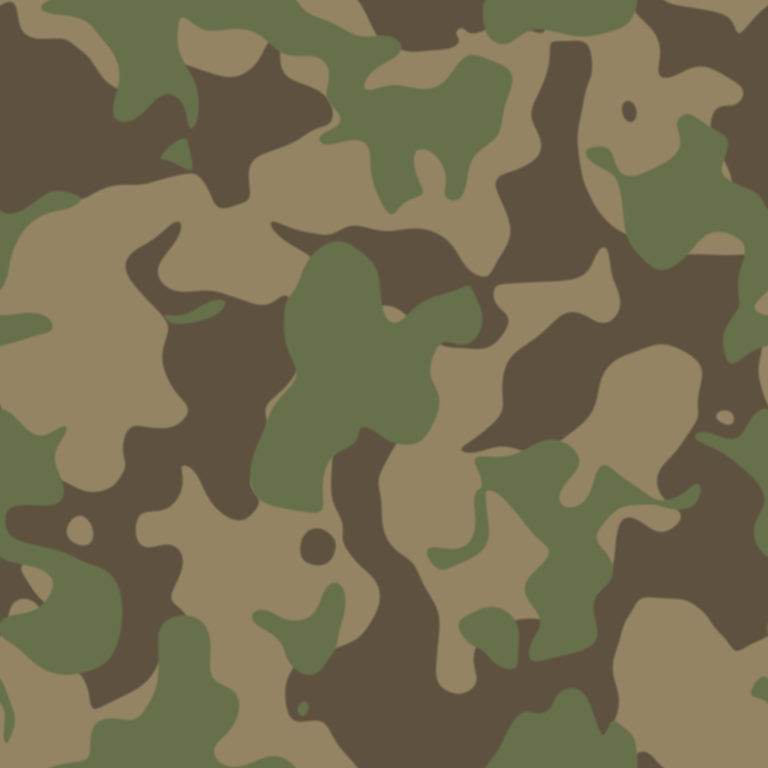
Give the GLSL for this pattern, as a WebGL 2 fragment shader.

```glsl
#version 300 es
precision highp float;
// Woodland camouflage: lobed tan and green patches layered over brown.

uniform vec2 u_resolution;
out vec4 fragColor;

const float TAU = 6.2831853;
const vec3 BROWN = vec3(0.368, 0.318, 0.250);
const vec3 TAN = vec3(0.580, 0.518, 0.390);
const vec3 GREEN = vec3(0.400, 0.440, 0.290);

float hash(vec2 p) {
    return fract(sin(dot(p, vec2(127.1, 311.7))) * 43758.545);
}

// Sum of plane waves with whole periods per canvas: zero mean, unit variance.
float waveNoise(vec2 p, float lowFreq, float highFreq, float seed) {
    const int WAVES = 26;
    float sum = 0.0;
    float power = 0.0;
    for (int i = 0; i < WAVES; i++) {
        float n = float(i);
        float freq = mix(lowFreq, highFreq, (n + 0.5) / float(WAVES));
        float angle = n * 2.39996 + seed * 1.7;
        vec2 k = round(freq * vec2(cos(angle), sin(angle)));
        float amp = pow(freq, -0.85);
        sum += amp * cos(TAU * (dot(k, p) + hash(vec2(n, seed))));
        power += 0.5 * amp * amp;
    }
    return sum / sqrt(power);
}

// Broad patches whose outlines are bent into rounded lobes and necks.
float patchField(vec2 p, float seed) {
    vec2 bend = vec2(waveNoise(p, 5.0, 11.0, seed + 11.0),
                     waveNoise(p, 5.0, 11.0, seed + 23.0));
    return waveNoise(p + 0.017 * bend, 1.9, 8.5, seed);
}

// Soft-edged coverage of the area where the field exceeds a level.
float coverage(float field, float level) {
    float slope = length(vec2(dFdx(field), dFdy(field)));
    float halfWidth = max(0.9, 0.0025 * min(u_resolution.x, u_resolution.y));
    float edge = max(halfWidth * slope, 1e-4);
    return smoothstep(-edge, edge, field - level);
}

void main() {
    vec2 p = gl_FragCoord.xy / min(u_resolution.x, u_resolution.y);

    // Tan fills nearly half of the ground, green covers a quarter of both.
    vec3 color = mix(BROWN, TAN, coverage(patchField(p, 3.0), -0.03));
    color = mix(color, GREEN, coverage(patchField(p, 8.0), 0.61));

    fragColor = vec4(color, 1.0);
}
```
